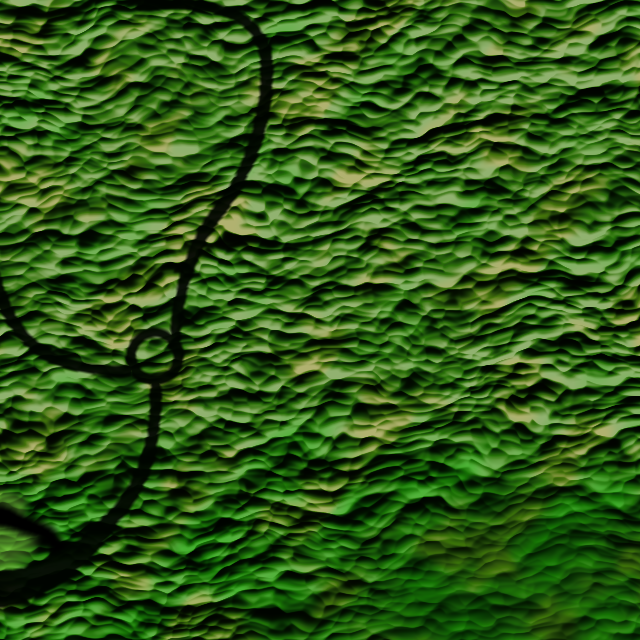
A Shadertoy shader for this texture:

```glsl
// Rugged green ground lit as a relief, crossed by dark winding strands and a ring.
// Slopes come from soft cellular noise in layers and pick a colour from a ramp;
// the strands are distances to quadratic curves.

#define CELLS vec2(21.0, 38.0)      // main grain count across and up
#define CONTRAST 3.9                // strength of the relief
#define CELL_SOFTNESS 11.0          // higher gives sharper cell borders
#define STRAND_WIDTH 0.0105         // half width of the strands
#define EDGE 0.0035                 // softness of the strand edges
#define BLACK_GREEN vec3(0.01, 0.06, 0.00)
#define DEEP_GREEN vec3(0.05, 0.20, 0.02)
#define MOSS_GREEN vec3(0.13, 0.33, 0.05)
#define LEAF_GREEN vec3(0.18, 0.45, 0.04)
#define SAGE_GREEN vec3(0.36, 0.55, 0.20)
#define PALE_GREEN vec3(0.57, 0.70, 0.44)

vec2 hash2(vec2 p) {
    vec3 q = fract(p.xyx * vec3(0.1031, 0.1030, 0.0973));
    q += dot(q, q.yzx + 33.33);
    return fract((q.xx + q.yz) * q.zy);
}

// Slope of soft cellular mounds: blended offset to the nearest cell points
vec2 cellSlope(vec2 p) {
    vec2 cell = floor(p), local = fract(p), sum = vec2(0.0);
    float total = 0.0001;
    for (int y = -1; y <= 1; y++)
    for (int x = -1; x <= 1; x++) {
        vec2 g = vec2(x, y);
        vec2 offset = g + hash2(cell + g + 100.0) - local;
        float weight = exp(-CELL_SOFTNESS * dot(offset, offset));
        sum += weight * offset;
        total += weight;
    }
    return sum / total;
}

// Slow uneven waves, roughly -1 to 1
float waves(vec2 p) {
    return 0.5 * sin(p.x + 1.7 * sin(p.y * 0.8 + 1.0))
         + 0.5 * sin(p.y * 1.3 - 0.6 * p.x + 1.4 * sin(p.x * 0.9));
}

// Signed distance to a quadratic curve whose half width runs from w0 to w1
float strand(vec2 p, vec2 a, vec2 b, vec2 c, float w0, float w1) {
    const int STEPS = 12;
    float nearest = 1.0;
    vec2 from = a;
    for (int i = 1; i <= STEPS; i++) {
        float t = float(i) / float(STEPS);
        vec2 to = mix(mix(a, b, t), mix(b, c, t), t);
        vec2 along = to - from, rel = p - from;
        float h = clamp(dot(rel, along) / dot(along, along), 0.0, 1.0);
        nearest = min(nearest, length(rel - along * h) - mix(w0, w1, t));
        from = to;
    }
    return nearest;
}

float strands(vec2 p) {
    float w = STRAND_WIDTH;
    vec2 bend = vec2(0.417, 0.89), middle = vec2(0.35, 0.68), low = vec2(0.17, 0.185);
    float d = strand(p, vec2(0.22, 0.99), vec2(0.42, 1.01), bend, w * 0.6, w);
    d = min(d, strand(p, bend, vec2(0.415, 0.77), middle, w, w));
    d = min(d, strand(p, middle, vec2(0.28, 0.60), vec2(0.272, 0.46), w * 1.1, w * 0.8));
    d = min(d, strand(p, vec2(0.243, 0.405), vec2(0.25, 0.26), low, w * 0.8, w * 1.2));
    d = min(d, strand(p, low, vec2(0.10, 0.09), vec2(-0.02, 0.075), w * 1.2, w * 2.8));
    d = min(d, strand(p, vec2(-0.01, 0.57), vec2(0.03, 0.41), vec2(0.20, 0.422), w, w * 0.8));
    float ring = abs(length(p - vec2(0.242, 0.443)) - 0.037) - w * 0.8;
    return min(d, ring);
}

float ramp(float a, float b, float x) { return clamp((x - a) / (b - a), 0.0, 1.0); }

vec3 reliefColor(float s) {
    vec3 c = mix(BLACK_GREEN * ramp(-0.02, 0.08, s), DEEP_GREEN, ramp(0.08, 0.24, s));
    c = mix(c, MOSS_GREEN, ramp(0.24, 0.43, s));
    c = mix(c, LEAF_GREEN, ramp(0.43, 0.65, s));
    c = mix(c, SAGE_GREEN, ramp(0.65, 0.84, s));
    return mix(c, PALE_GREEN, ramp(0.84, 0.97, s));
}

void mainImage(out vec4 fragColor, in vec2 fragCoord) {
    vec2 uv = fragCoord / iResolution.xy;

    // Bend the grain, then add coarse, main and fine slopes
    vec2 p = uv + 0.012 * vec2(waves(uv * 17.0), waves(uv.yx * 19.0 + 4.0));
    p += 0.003 * vec2(waves(uv * 83.0 + 2.0), waves(uv.yx * 71.0));
    vec2 light = normalize(vec2(-0.25, 1.0));
    float slope = 0.45 * dot(cellSlope(p * CELLS * 0.45 + 7.0), light)
                + 0.80 * dot(cellSlope(p * CELLS), light)
                + 0.65 * dot(cellSlope(p * CELLS * 1.9 + 31.0), light);

    // Calm flats, mostly in the lower right corner
    float flats = 1.0 - smoothstep(0.08, 0.34, length((uv - vec2(0.80, 0.04)) * vec2(0.6, 1.1)));
    float rough = (1.0 + 0.22 * waves(uv * 11.0 + 3.0)) * (1.0 - 0.65 * flats);
    float lowland = 1.0 - smoothstep(0.18, 0.42, uv.y + 0.04 * waves(uv * 9.0));
    float shade = CONTRAST * slope * rough + 0.12 - 0.35 * lowland;
    vec3 color = reliefColor(1.0 / (1.0 + exp(-1.7 * shade)));

    // Drift between olive and pure green, purer in the lowland
    float hue = waves(uv * 23.0 + 5.0) + 0.5 * waves(uv * 61.0);
    float pure = clamp(0.6 * lowland + 0.35 * hue - 0.1, 0.0, 0.85);
    color *= mix(vec3(1.0), vec3(0.35, 1.0, 0.3), pure);
    color.r += 0.09 * smoothstep(0.1, 0.9, -hue) * color.g * 2.0;

    // Lime patch with shadows in the lower left corner
    vec2 corner = (uv - vec2(0.01, 0.17)) * vec2(1.0, 0.75) + 0.012 * waves(uv * 60.0);
    float lime = 1.0 - smoothstep(0.025, 0.06, length(corner));
    color = mix(color, vec3(0.40, 0.68, 0.20) * (0.8 + 0.5 * slope), 0.85 * lime);
    float shadow = strand(p, vec2(-0.02, 0.20), vec2(0.04, 0.19), vec2(0.10, 0.14), 0.018, 0.008);
    color *= smoothstep(-0.008, 0.012, shadow);

    // Dark strands with ragged borders and faint specks
    float d = strands(uv) + 0.004 * slope;
    float cover = 1.0 - smoothstep(-EDGE, EDGE, d);
    color = mix(color, vec3(0.0, 0.015, 0.0) + 0.07 * color, cover);
    fragColor = vec4(color, 1.0);
}
```
